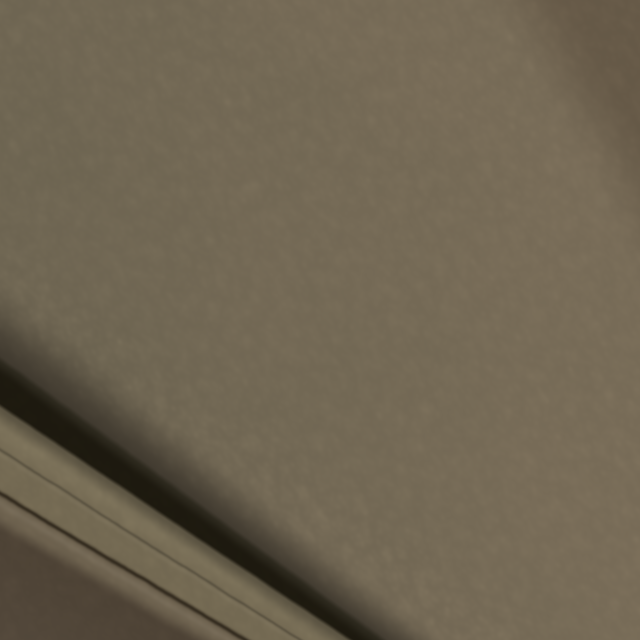
Reproduce this texture procedurally as a three.js fragment shader.

```glsl
varying vec2 vUv;

vec2 hash2(vec2 p) {
  vec2 q = vec2(dot(p, vec2(127.1, 311.7)), dot(p, vec2(269.5, 183.3)));
  return fract(sin(q) * 43758.5);
}

// Smoothed cellular noise, roughly centred on zero
float cellular(vec2 p) {
  vec2 cell = floor(p);
  vec2 local = fract(p);
  float sum = 0.0;
  for (int j = -1; j <= 1; j++) {
    for (int i = -1; i <= 1; i++) {
      vec2 o = vec2(float(i), float(j));
      vec2 d = o + hash2(cell + o) - local;
      sum += exp(-6.0 * dot(d, d));
    }
  }
  return sum - 0.52;
}

float layeredSines(vec2 p) {
  float sum = 0.0;
  float gain = 0.5;
  for (int i = 0; i < 4; i++) {
    sum += gain * sin(p.x + 1.7 * sin(p.y)) * cos(p.y + 0.8 * p.x);
    p = mat2(1.5, 1.1, -1.1, 1.5) * p + 2.3;
    gain *= 0.55;
  }
  return sum;
}

// Signed distance above a falling line: height at the left, then slope
float above(vec2 p, float height, float slope) {
  return (p.y - height + slope * p.x) / sqrt(1.0 + slope * slope);
}

float edge(float d, float softness) {
  return smoothstep(-softness, softness, d);
}

float crease(float d, float width) {
  return exp(-d * d / (width * width));
}

// Broad panel with a shaded lower border and a dim upper corner
vec3 panel(vec2 p, float lip) {
  vec3 color = mix(vec3(0.432, 0.398, 0.322), vec3(0.472, 0.425, 0.345),
                   smoothstep(-0.1, 1.0, p.x * 0.85 + p.y * 0.15));
  color += vec3(0.008, 0.005, 0.005) * layeredSines(p * 7.0);
  float corner = above(p, 2.41, 1.72) + 0.006 * layeredSines(p * 9.0);
  color = mix(color, vec3(0.395, 0.345, 0.275), 0.9 * edge(corner, 0.065));
  float reach = mix(0.105, 0.065, smoothstep(0.0, 0.65, p.x));
  float shade = smoothstep(-0.012, reach, lip);
  return mix(vec3(0.245, 0.22, 0.18), color, shade);
}

// Pale trim with a fine seam, a dark groove and a rounded rim
vec3 trim(vec2 p, float top, float wobble) {
  float seam = above(p, 0.297, 0.633) + wobble;
  float groove = above(p, 0.229, 0.597) + wobble;
  float rim = above(p, 0.182, 0.57) + wobble;
  vec3 pale = mix(vec3(0.455, 0.415, 0.325), vec3(0.49, 0.45, 0.355), edge(seam - 0.012, 0.02));
  pale *= mix(0.72, 1.0, smoothstep(0.0, 0.03, -top));
  pale *= 1.0 - 0.2 * crease(seam, 0.0026);
  pale += 0.018 * crease(seam + 0.006, 0.004);
  vec3 rimColor = vec3(0.425, 0.38, 0.305) + 0.035 * crease(groove + 0.014, 0.006);
  vec3 color = mix(rimColor, pale, edge(groove, 0.003));
  color = mix(color, vec3(0.17, 0.14, 0.095), 0.85 * crease(groove, 0.0038));
  vec3 base = vec3(0.305, 0.262, 0.21) + 0.02 * smoothstep(0.0, 0.15, -rim);
  return mix(base, color, edge(rim, 0.013));
}

void main() {
  vec2 p = vUv;
  float wobble = 0.0012 * layeredSines(p * 38.0);
  float lip = above(p, 0.440, 0.735) + wobble;
  float trimTop = above(p, 0.366, 0.669) + 0.5 * wobble;

  // Deep gap between the panel and the trim
  vec3 gap = mix(vec3(0.115, 0.1, 0.06), vec3(0.18, 0.165, 0.12), smoothstep(-0.022, 0.0, lip));
  vec3 color = mix(gap, panel(p, lip), edge(lip, 0.005));
  color = mix(trim(p, trimTop, wobble), color, edge(trimTop, 0.004));

  // Slanted leather grain, coarser near the shaded border
  vec2 slanted = mat2(0.82, -0.57, 0.57, 0.82) * p;
  float grain = cellular(slanted * vec2(48.0, 34.0)) + 0.6 * cellular(slanted * vec2(105.0, 80.0));
  float rough = 1.0 + 0.7 * crease(lip - 0.09, 0.06);
  color *= 1.0 + 0.022 * rough * grain * edge(abs(lip) - 0.005, 0.02);

  gl_FragColor = vec4(color, 1.0);
}
```
